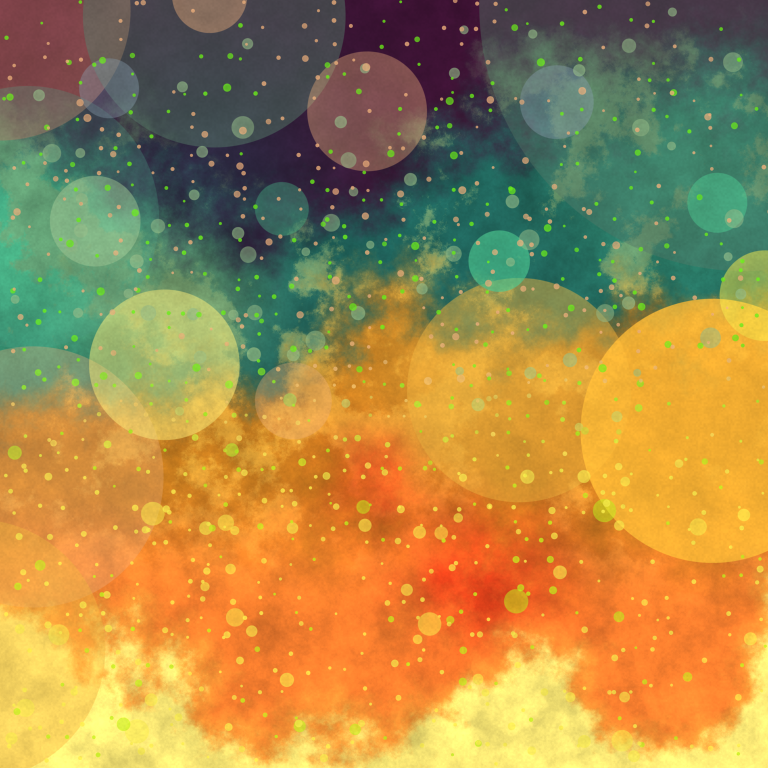
Reproduce this background procedurally as a WebGL 1 fragment shader.

```glsl
precision highp float;
// Grungy sunset wash with translucent bokeh discs and confetti dots.
// Ragged noise fronts layer plum, teal, ochre, orange and cream from the top
// down; large discs are tinted overlays and small dots come from hashed grids.

uniform vec2 u_resolution;

const vec3 PLUM = vec3(0.24, 0.07, 0.20);
const vec3 NAVY = vec3(0.16, 0.15, 0.24);
const vec3 TEAL = vec3(0.12, 0.38, 0.35);
const vec3 MINT = vec3(0.30, 0.78, 0.56);
const vec3 SAGE = vec3(0.48, 0.63, 0.43);
const vec3 OCHRE = vec3(0.77, 0.48, 0.12);
const vec3 GOLD = vec3(0.93, 0.70, 0.25);
const vec3 ORANGE = vec3(1.00, 0.51, 0.19);
const vec3 RED = vec3(0.92, 0.27, 0.11);
const vec3 CREAM = vec3(1.00, 0.94, 0.48);
const vec3 SLATE = vec3(0.33, 0.47, 0.40);
const vec3 PEACH = vec3(0.92, 0.68, 0.48);
const vec3 LILAC = vec3(0.52, 0.60, 0.66);
const vec3 LIME = vec3(0.42, 0.93, 0.10);
const vec3 LEMON = vec3(0.97, 0.92, 0.30);

const float GRUNGE = 0.42;     // strength of the mottled surface
const float GRAIN = 0.05;      // strength of the finest speckle
const float RAGGED = 0.50;     // how far noise pushes the colour fronts

float hash(vec2 p) {
  vec3 q = fract(vec3(p.xyx) * 0.1031);
  q += dot(q, q.yzx + 33.33);
  return fract((q.x + q.y) * q.z);
}

float noise(vec2 p) {
  vec2 i = floor(p), f = fract(p);
  f = f * f * (3.0 - 2.0 * f);
  return mix(mix(hash(i), hash(i + vec2(1, 0)), f.x),
             mix(hash(i + vec2(0, 1)), hash(i + vec2(1, 1)), f.x), f.y);
}

// Rough fractal noise centred on zero.
float fbm(vec2 p) {
  float sum = 0.0, amp = 0.42;
  for (int i = 0; i < 7; i++) {
    sum += amp * (noise(p) - 0.5);
    p = mat2(1.6, 1.2, -1.2, 1.6) * p + 17.3;
    amp *= 0.64;
  }
  return sum;
}

float bell(float x, float width) { return exp(-x * x / (width * width)); }

float glow(vec2 p, vec2 center, float radius) { return bell(length(p - center), radius); }

float front(float d, float softness) { return smoothstep(-softness, softness, d); }

// Antialiased translucent disc with a faintly brighter rim.
void disc(inout vec3 color, vec2 p, vec2 center, float radius, vec3 tint, float alpha) {
  float px = 0.75 / u_resolution.y;
  float d = length(p - center) - radius;
  float rim = 0.9 + 0.1 * smoothstep(-0.5 * radius, 0.0, d);
  color = mix(color, tint, alpha * rim * (1.0 - smoothstep(-px, px, d)));
}

vec3 wash(vec2 p) {
  float coarse = fbm(p * 4.0 + 3.0), fine = fbm(p * 12.0 + 41.0);
  float rough = RAGGED * (0.45 * coarse + 0.4 * fine);
  vec3 color = mix(PLUM, NAVY, glow(p, vec2(0.27, 0.76), 0.19));

  // Teal band with mint bloom and pale sage flakes.
  float tealTop = 0.69 + 0.22 * smoothstep(0.38, 0.75, p.x) + 0.12 * bell(p.x, 0.2);
  vec3 teal = mix(TEAL, MINT, 0.9 * glow(p, vec2(0.04, 0.67), 0.17));
  teal = mix(teal, MINT, 0.45 * glow(p, vec2(0.90, 0.78), 0.17));
  teal = mix(teal, SAGE, 0.75 * front(fine - 0.07, 0.06));
  teal = mix(teal, SAGE, 0.7 * glow(p, vec2(0.22, 0.61), 0.11));
  color = mix(color, teal, front(tealTop - p.y + rough, 0.08));

  // Ochre field, then gold flakes and the orange floor.
  float ochreTop = 0.51 + 0.10 * smoothstep(0.3, 0.9, p.x) + 0.07 * bell(p.x - 0.51, 0.07);
  vec3 warm = mix(OCHRE, GOLD, 0.75 * front(fine + 0.5 * coarse - 0.06, 0.09));
  warm = mix(warm, GOLD, 0.6 * glow(p, vec2(0.62, 0.55), 0.13));
  warm = mix(warm, ORANGE, front(0.29 - p.y + 0.5 * rough, 0.12));
  color = mix(color, warm, front(ochreTop - p.y + rough, 0.07));
  float ember = glow(p, vec2(0.63, 0.24), 0.10) + 0.6 * glow(p, vec2(0.48, 0.37), 0.07);
  color = mix(color, RED, clamp(ember * (0.85 + 2.0 * fine), 0.0, 1.0));

  // Cream banks along the bottom edge.
  float bank = 0.20 * bell(p.x, 0.18) + 0.06 * bell(p.x - 0.22, 0.07)
             + 0.15 * bell(p.x - 0.70, 0.11) + 0.23 * bell(p.x - 1.03, 0.08) - 0.02;
  color = mix(color, GOLD, 0.5 * front(bank + 0.05 - p.y + rough, 0.05));
  color = mix(color, CREAM, 0.95 * front(bank - p.y + rough, 0.035));
  return color * (1.0 + GRUNGE * fbm(p * 22.0 + 9.0));
}

void bigDiscs(inout vec3 c, vec2 p) {
  disc(c, p, vec2(0.970, 0.993), 0.346, SLATE, 0.42);
  disc(c, p, vec2(0.000, 0.987), 0.170, vec3(0.75, 0.45, 0.36), 0.55);
  disc(c, p, vec2(0.279, 0.979), 0.171, SLATE, 0.50);
  disc(c, p, vec2(0.036, 0.717), 0.171, vec3(0.30, 0.62, 0.52), 0.28);
  disc(c, p, vec2(0.043, 0.379), 0.170, PEACH, 0.35);
  disc(c, p, vec2(-0.033, 0.154), 0.170, GOLD, 0.45);
  disc(c, p, vec2(0.676, 0.492), 0.146, GOLD, 0.48);
  disc(c, p, vec2(0.928, 0.439), 0.172, vec3(1.00, 0.74, 0.22), 0.82);
  disc(c, p, vec2(0.996, 0.615), 0.059, LEMON, 0.50);
  disc(c, p, vec2(0.214, 0.525), 0.098, CREAM, 0.50);
  disc(c, p, vec2(0.124, 0.712), 0.059, SAGE + 0.15, 0.50);
  disc(c, p, vec2(0.478, 0.855), 0.078, PEACH, 0.40);
  disc(c, p, vec2(0.273, 1.006), 0.049, PEACH, 0.45);
  disc(c, p, vec2(0.725, 0.867), 0.048, LILAC, 0.42);
  disc(c, p, vec2(0.142, 0.885), 0.039, LILAC, 0.42);
  disc(c, p, vec2(0.650, 0.660), 0.040, MINT, 0.65);
  disc(c, p, vec2(0.934, 0.736), 0.039, MINT, 0.50);
  disc(c, p, vec2(0.367, 0.728), 0.035, MINT, 0.35);
  disc(c, p, vec2(0.382, 0.478), 0.050, PEACH, 0.35);
}

// Each grid layer holds at most one dot per cell, smaller and denser as it goes.
void dots(inout vec3 color, vec2 p) {
  float cells = 8.0;
  for (int i = 0; i < 4; i++) {
    float layer = float(i);
    vec2 cell = floor(p * cells), key = cell + 57.0 * layer;
    vec2 jitter = vec2(hash(key + 5.2), hash(key + 91.7));
    vec2 center = (cell + 0.2 + 0.6 * jitter) / cells;
    float pick = hash(key + 23.1), size = mix(0.07, 0.13, hash(key + 68.4));
    float crowd = 0.25 + 0.35 * bell(center.x - 0.45, 0.4) * bell(center.y - 0.5, 0.4);
    vec3 cool = mix(SAGE + 0.1, mix(LIME, PEACH, step(0.5, jitter.x)), step(1.5, layer));
    vec3 hot = mix(LEMON, vec3(0.76, 0.93, 0.12), step(0.75, jitter.y));
    vec3 tint = mix(cool, hot, smoothstep(0.42, 0.65, 1.0 - center.y));
    disc(color, p, center, size / cells, tint, step(pick, crowd) * (0.55 + 0.11 * layer));
    cells *= 1.75;
  }
}

void main() {
  vec2 p = gl_FragCoord.xy / u_resolution.y;
  vec3 color = wash(p);
  bigDiscs(color, p);
  dots(color, p);
  color *= 1.0 + 0.12 * fbm(p * 30.0) + GRAIN * (noise(p * 400.0) - 0.5);
  gl_FragColor = vec4(clamp(color, 0.0, 1.0), 1.0);
}
```
